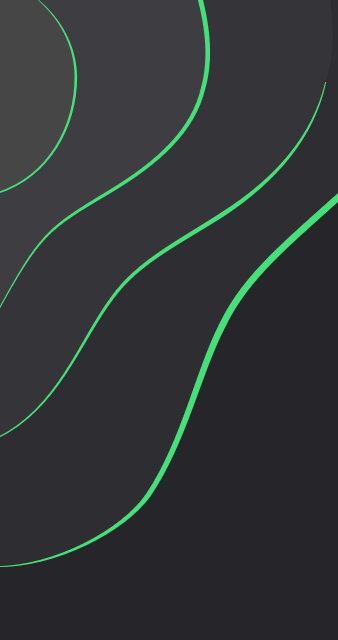
Give the GLSL for this background, as a Shadertoy shader.

```glsl
// Dark layered contour bands, each edged by a tapering green ribbon.

// Layout grid: the canvas is GRID units high, origin at the lower left.
const float GRID = 768.0;
const int STEPS = 16; // straight pieces per bend

const vec3 GROUND = vec3(0.149, 0.145, 0.160);
const vec3 BAND_LOW = vec3(0.181, 0.177, 0.193);
const vec3 BAND_MID = vec3(0.209, 0.205, 0.221);
const vec3 BAND_HIGH = vec3(0.244, 0.240, 0.255);
const vec3 BAND_PEAK = vec3(0.276, 0.275, 0.276);
const vec3 RIBBON = vec3(0.27, 0.88, 0.48);

// A contour as seen from one position, grown bend by bend.
struct Contour {
    vec2 tip;       // current end of the path
    float tipWidth; // ribbon width at that end
    float dist;     // distance to the nearest part so far
    float width;    // ribbon width at the nearest part
    bool inside;    // parity of crossings below the position
};

Contour begin(vec2 tip, float width) {
    return Contour(tip, width, 1e5, width, false);
}

vec2 cubic(vec2 a, vec2 b, vec2 c, vec2 d, float t) {
    float s = 1.0 - t;
    return s * s * s * a + 3.0 * s * t * (s * b + t * c) + t * t * t * d;
}

// Extends the path by a cubic curve whose ribbon width runs to endWidth.
void bend(inout Contour k, vec2 p, vec2 b, vec2 c, vec2 d, float endWidth) {
    vec2 from = k.tip;
    for (int i = 1; i <= STEPS; i++) {
        vec2 to = cubic(k.tip, b, c, d, float(i) / float(STEPS));
        vec2 along = to - from;
        vec2 rel = p - from;
        float h = clamp(dot(rel, along) / dot(along, along), 0.0, 1.0);
        float dist = length(rel - along * h);
        if (dist < k.dist) {
            k.dist = dist;
            k.width = mix(k.tipWidth, endWidth, (float(i - 1) + h) / float(STEPS));
        }
        // Downward ray test
        if ((from.x > p.x) != (to.x > p.x)
            && from.y + along.y * rel.x / along.x < p.y) k.inside = !k.inside;
        from = to;
    }
    k.tip = d;
    k.tipWidth = endWidth;
}

// Fills the inside of a contour, then lays the ribbon on its edge.
void paint(inout vec3 color, Contour k, vec3 band, float pixel) {
    float signedDist = k.inside ? -k.dist : k.dist;
    color = mix(color, band, clamp(0.5 - signedDist / pixel, 0.0, 1.0));
    float ribbon = clamp(0.5 + (0.5 * k.width - k.dist) / pixel, 0.0, 1.0);
    color = mix(color, RIBBON, ribbon * min(1.0, k.width / pixel));
}

void mainImage(out vec4 fragColor, in vec2 fragCoord) {
    float pixel = GRID / iResolution.y;
    vec2 p = fragCoord * pixel;
    vec3 color = GROUND;

    // Lowest contour, from the right edge to the lower left
    Contour low = begin(vec2(420, 544), 8.0);
    bend(low, p, vec2(345, 476), vec2(296, 438), vec2(267, 378), 8.2);
    bend(low, p, vec2(238, 322), vec2(221, 238), vec2(178, 174), 6.0);
    bend(low, p, vec2(148, 131), vec2(66, 88), vec2(-4, 88), 1.0);
    paint(color, low, BAND_LOW, pixel);

    // Middle contour, bare along the upper right
    Contour mid = begin(vec2(395, 776), 0.0);
    bend(mid, p, vec2(401, 733), vec2(401, 703), vec2(391, 670), 0.0);
    mid.tipWidth = 1.2;
    bend(mid, p, vec2(376, 603), vec2(330, 552), vec2(269, 512), 5.6);
    bend(mid, p, vec2(215, 477), vec2(166, 454), vec2(135, 411), 3.8);
    bend(mid, p, vec2(95, 358), vec2(70, 278), vec2(-4, 242), 1.5);
    paint(color, mid, BAND_MID, pixel);

    // High contour, from the top edge to the left
    Contour high = begin(vec2(239, 774), 6.0);
    bend(high, p, vec2(250, 733), vec2(253, 696), vec2(244, 663), 5.3);
    bend(high, p, vec2(232, 611), vec2(190, 573), vec2(130, 537), 4.0);
    bend(high, p, vec2(58, 494), vec2(48, 488), vec2(-4, 392), 1.2);
    paint(color, high, BAND_HIGH, pixel);

    // Peak in the upper left corner
    Contour peak = begin(vec2(40, 773), 0.8);
    bend(peak, p, vec2(72, 748), vec2(91, 713), vec2(91, 675), 3.2);
    bend(peak, p, vec2(91, 618), vec2(60, 556), vec2(-4, 536), 2.0);
    paint(color, peak, BAND_PEAK, pixel);

    fragColor = vec4(color, 1.0);
}
```
